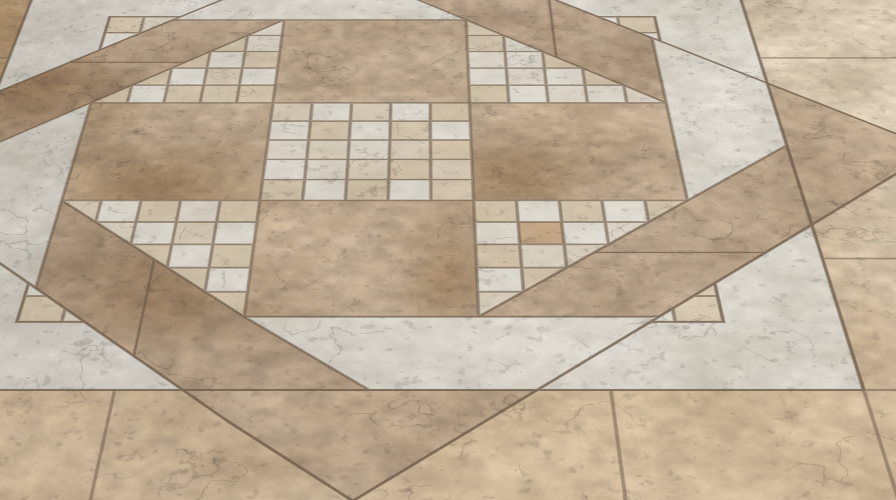
A WebGL 2 fragment shader for this texture:

```glsl
#version 300 es
precision highp float;
// Stone floor in perspective: a pinwheel star of brown bands, pale strips and small mosaic squares.

#define SQUARE 2.045     // half side of the pale square
#define DIAMOND 2.77     // outer reach of the brown diamond
#define INNER 2.0        // inner reach of the brown bands
#define CORE 1.5         // half side of the 3x3 centre
#define RIM 1.54         // half side of the mosaic corner bits
#define MOSAIC 5.0       // small tiles per centre cell
#define GROUT 0.006      // half width of the joints
#define MOTTLE 0.3       // strength of the stone clouding
#define ACCENT vec2(11.0, 11.0)  // the one tan mosaic tile

uniform vec2 u_resolution;
out vec4 outColor;

const vec3 PALE = vec3(0.84, 0.82, 0.78);
const vec3 CREAM = vec3(0.81, 0.75, 0.655);
const vec3 BROWN = vec3(0.73, 0.65, 0.55);
const vec3 BAND = vec3(0.69, 0.605, 0.51);
const vec3 TAN = vec3(0.785, 0.70, 0.585);
const vec3 SAND = vec3(0.82, 0.76, 0.67);
const vec3 JOINT = vec3(0.41, 0.34, 0.27);

float hash(vec2 p) {
  vec3 h = fract(vec3(p.xyx) * 0.1031);
  h += dot(h, h.yzx + 33.33);
  return fract((h.x + h.y) * h.z);
}

float noise(vec2 p) {
  vec2 i = floor(p), f = fract(p);
  f = f * f * (3.0 - 2.0 * f);
  return mix(mix(hash(i), hash(i + vec2(1, 0)), f.x),
             mix(hash(i + vec2(0, 1)), hash(i + vec2(1, 1)), f.x), f.y);
}

float fbm(vec2 p) {
  float sum = 0.0, amp = 0.5;
  for (int i = 0; i < 5; i++) {
    sum += amp * noise(p);
    p = mat2(1.6, 1.2, -1.2, 1.6) * p + 7.3;
    amp *= 0.5;
  }
  return sum;
}

// Perspective view to floor plane, centred on the star
vec2 toFloor(vec2 p) {
  float v = (p.y - 0.17) / (0.645 + 0.0745 * p.y);
  float u = (p.x * (1.0 - 0.0745 * v) + 0.27 * v - 0.875) / 1.56;
  return vec2(u, v) - 1.5;
}

float line(float d, float width, float aa) {
  return 1.0 - smoothstep(width - aa * 0.5, width + aa, abs(d));
}

// Distance to the nearest line of a grid with the given step
float gridLine(vec2 p, float cell) {
  vec2 d = abs(fract(p / cell + 0.5) - 0.5) * cell;
  return min(d.x, d.y);
}

float smudge(vec2 p, vec2 centre, vec2 size) {
  vec2 d = (p - centre) / size;
  return exp(-dot(d, d));
}

void main() {
  vec2 uv = gl_FragCoord.xy / u_resolution;
  vec2 view = vec2(uv.x, 1.0 - uv.y) * vec2(7.68, 4.28);
  vec2 q = toFloor(view);
  vec2 px = fwidth(q);
  float aa = 0.5 * (px.x + px.y);
  q.x -= 0.08 * max(-0.5 - q.x, 0.0);  // slight lens stretch on the left

  vec2 a = abs(q);
  float box = max(a.x, a.y), sum = a.x + a.y;
  float reach = DIAMOND - (q.x < 0.0 && q.y < 0.0 ? 0.11 : 0.0);
  float diamond = (sum - reach) * 0.707, inner = (sum - INNER) * 0.707;

  // Four pale strips and four band joints, turned around the centre
  float strip = 9.0, seam = 9.0;
  vec2 r = q;
  for (int i = 0; i < 4; i++) {
    float sides = max((r.y - r.x - INNER) * 0.707, (r.x + r.y - reach) * 0.707);
    strip = min(strip, max(max(CORE - r.y, r.y - SQUARE), sides));
    if (r.y > 0.0) seam = min(seam, abs(r.x + 0.97));
    r = vec2(-r.y, r.x);
  }

  // Choose stone and joints by region
  bool inSquare = box < SQUARE, inDiamond = diamond < 0.0;
  bool mosaic = false;
  vec2 grid = q + CORE;
  vec3 stone = PALE * mix(0.955, 1.0, smoothstep(0.0, 3.0, view.x));
  float joint = 0.0, rough = 0.55;
  if (!inSquare && !inDiamond) {
    stone = mix(TAN, SAND, smoothstep(3.8, 6.5, view.x - view.y));
    stone *= 0.98 + 0.04 * hash(floor(q / (SQUARE * 0.5)) + 40.0);
    joint = 0.5 * line(gridLine(q, SQUARE * 0.5), GROUT, aa);
    rough = 0.85;
  } else if (!inDiamond) {
    mosaic = box < RIM;
    grid = q * CORE / RIM + CORE;
    joint = 0.75 * line(box - RIM, GROUT, aa);
  } else if (!inSquare) {
    stone = mix(BAND, BROWN, 0.75);
    rough = 1.0;
  } else if (strip > 0.0) {
    rough = 1.0;
    if (inner > 0.0) {
      stone = mix(BAND, BROWN, 0.4 * smoothstep(3.0, 7.0, view.x));
      joint = 0.65 * line(seam, GROUT * 0.8, aa);
    } else {
      vec2 cell = floor(grid);
      mosaic = mod(cell.x + cell.y, 2.0) < 0.5;
      stone = BROWN;
      joint = 0.5 * line(gridLine(grid, 1.0), GROUT, aa);
    }
    joint = max(joint, 0.65 * line(inner, GROUT, aa));
  }
  if (mosaic) {
    vec2 chip = floor(grid * MOSAIC);
    float tone = 0.45 * mod(chip.x + chip.y, 2.0) + 0.75 * hash(chip + 17.0);
    stone = mix(CREAM, PALE * 1.02, smoothstep(0.35, 0.85, tone));
    if (chip == ACCENT) stone = vec3(0.76, 0.65, 0.52);
    joint = max(joint, 0.6 * line(gridLine(grid, 1.0 / MOSAIC), GROUT, aa));
    rough = 0.35;
  }
  joint = max(joint, 0.6 * line(strip, GROUT, aa));
  joint = max(joint, 0.75 * max(line(diamond, GROUT, aa), line(box - SQUARE, GROUT, aa)));

  // Clouds, grain, pits and thin veins in the stone
  float cloud = fbm(q * 2.8 + 20.0) - 0.48;
  float grain = fbm(q * 15.0 + 50.0) - 0.48;
  stone *= 1.0 + rough * (MOTTLE * cloud * vec3(0.85, 1.0, 1.2) + 0.26 * grain);
  float vein = 1.0 - smoothstep(0.0, 0.02, abs(fbm(q * 4.0 + 90.0) - 0.47));
  stone *= 1.0 - 0.12 * vein * smoothstep(0.5, 0.75, noise(q * 5.0 + 11.0));
  stone *= 1.0 - 0.1 * smoothstep(0.62, 0.78, fbm(q * 24.0 + 130.0));

  // Rusty stains and worn, lighter spots on the brown stone
  float stain = smudge(view, vec2(1.3, 1.6), vec2(0.9, 0.3))
              + smudge(view, vec2(4.4, 1.5), vec2(0.6, 0.3))
              + smudge(view, vec2(3.85, 2.35), vec2(0.35, 0.35))
              + 0.8 * smudge(view, vec2(1.4, 2.5), vec2(0.7, 0.45))
              + 0.7 * smudge(view, vec2(0.4, 0.8), vec2(0.7, 0.4))
              + smudge(view, vec2(0.0, 0.2), vec2(0.6, 0.6));
  float worn = smudge(view, vec2(2.6, 2.1), vec2(0.5, 0.5))
             + smudge(view, vec2(3.1, 3.6), vec2(0.9, 0.3))
             + smudge(view, vec2(5.1, 1.05), vec2(0.7, 0.25));
  if (rough > 0.8) {
    stone *= 1.0 - min(stain, 1.0) * vec3(0.14, 0.2, 0.27);
    stone *= 1.0 + 0.05 * worn;
  }

  // Soft daylight from the right
  stone *= 0.97 + 0.045 * uv.x;
  outColor = vec4(clamp(mix(stone, JOINT, joint), 0.0, 1.0), 1.0);
}
```
